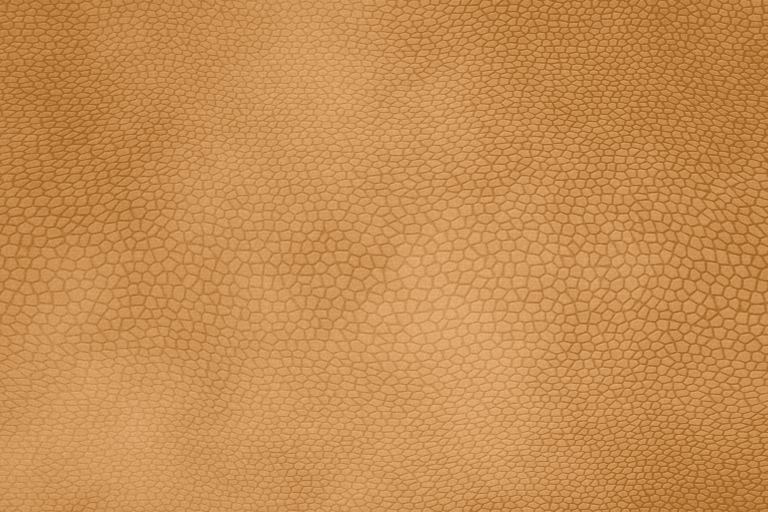
Reproduce this texture procedurally as a Shadertoy shader.

```glsl
// Tan embossed leather: flattened scales, larger across the middle, finer at
// the top and bottom. Staggered cellular noise gives the relief, a shifted
// second sample lights it, and layered sines stain the hide.

const vec3 DARK_TAN  = vec3(0.675, 0.435, 0.185);
const vec3 MID_TAN   = vec3(0.780, 0.553, 0.317);
const vec3 LIGHT_TAN = vec3(0.868, 0.650, 0.422);

const vec2  CENTRE        = vec2(0.75, 0.45);
const vec2  SCALE_DENSITY = vec2(44.0, 70.0);  // scales per canvas height
const vec2  SCALE_SWELL   = vec2(5.0, 18.0);   // density lost in the middle
const float JITTER        = 0.62;
const float CREASE_WIDTH  = 0.34;
const float CREASE_DEPTH  = 0.46;
const vec2  LIGHT_SHIFT   = vec2(-0.0011, 0.0024);
const float LIGHT_AMOUNT  = 0.24;
const float STAIN_AMOUNT  = 0.32;
const float EDGE_SHADE    = 0.30;
const float GRAIN_DENSITY = 150.0;
const float GRAIN_AMOUNT  = 0.42;
const float BASE_TONE     = 0.60;
const float TAU           = 6.2832;

vec2 hash2(vec2 cell) {
    vec2 mixed = vec2(dot(cell, vec2(127.1, 311.7)), dot(cell, vec2(269.5, 183.3)));
    return fract(sin(mixed) * 43758.5);
}

// Nearest distance, second nearest distance and a random value per cell.
vec3 cellular(vec2 p) {
    float nearest = 9.0, second = 9.0, tint = 0.0;
    for (int j = -1; j <= 1; j++) {
        float row = floor(p.y) + float(j);
        float stagger = 0.5 * mod(row, 2.0);
        for (int i = -1; i <= 1; i++) {
            vec2 cell = vec2(floor(p.x - stagger) + float(i), row);
            vec2 random = hash2(cell);
            vec2 seed = cell + vec2(stagger, 0.0) + 0.5 + JITTER * (random - 0.5);
            float d = distance(p, seed);
            if (d < nearest) {
                second = nearest;
                nearest = d;
                tint = random.x;
            } else {
                second = min(second, d);
            }
        }
    }
    return vec3(nearest, second, tint);
}

// Soft cloudy stains from turned, bent sines, roughly -1 to 1.
float stains(vec2 p) {
    const mat2 TURN = mat2(0.8, 0.6, -0.6, 0.8);
    float sum = 0.0, amplitude = 0.5;
    for (int octave = 0; octave < 6; octave++) {
        p = TURN * p * 1.75 + vec2(1.3, 2.1);
        sum += amplitude * sin(p.x + 1.4 * sin(p.y + sum));
        amplitude *= 0.62;
    }
    return sum;
}

// Bends the plane so the scales drift in size and direction.
vec2 scaleSpace(vec2 p) {
    vec2 u = p - CENTRE;
    u += 0.012 * sin(u.yx * vec2(9.0, 7.0) + vec2(1.0, 2.0))
       + 0.005 * sin(u.yx * vec2(23.0, 19.0) + vec2(4.0, 0.5))
       + 0.014 * sin(u * vec2(8.0, 11.0) + vec2(2.5, 3.0));
    float columns = SCALE_DENSITY.x - SCALE_SWELL.x * cos(TAU * u.y);
    float rows = SCALE_DENSITY.y * u.y - SCALE_SWELL.y * sin(TAU * u.y) / TAU;
    return vec2(u.x * columns, rows);
}

// Height of the scales in x, cell tint in y.
vec2 relief(vec2 p) {
    vec3 cell = cellular(scaleSpace(p));
    return vec2(smoothstep(0.0, CREASE_WIDTH, cell.y - cell.x), cell.z);
}

float leatherTone(vec2 p) {
    vec2 here = relief(p);
    float slope = here.x - relief(p + LIGHT_SHIFT).x;
    float stain = stains(p * 2.2);

    // Creases are deeper to the right and in stained patches.
    float wear = mix(0.8, 1.15, smoothstep(0.2, 1.2, p.x)) - 0.25 * stain;
    float scales = CREASE_DEPTH * (here.x - 0.72) + LIGHT_AMOUNT * slope
                 + 0.10 * (here.y - 0.5);

    float edge = smoothstep(0.28, 0.75, length((p - CENTRE) * vec2(0.65, 1.0)));
    float grain = cellular(p * GRAIN_DENSITY).x - 0.38;
    return BASE_TONE + wear * scales + STAIN_AMOUNT * stain
         - EDGE_SHADE * edge + GRAIN_AMOUNT * grain;
}

void mainImage(out vec4 fragColor, in vec2 fragCoord) {
    // Four samples per pixel keep the fine creases smooth.
    float tone = 0.0;
    for (int s = 0; s < 4; s++) {
        vec2 offset = vec2(s % 2, s / 2) * 0.5 - 0.25;
        tone += 0.25 * leatherTone((fragCoord + offset) / iResolution.y);
    }
    tone = clamp(tone, -0.15, 1.15);

    vec3 color = tone < 0.5 ? mix(DARK_TAN, MID_TAN, tone * 2.0)
                            : mix(MID_TAN, LIGHT_TAN, tone * 2.0 - 1.0);
    fragColor = vec4(color, 1.0);
}
```
